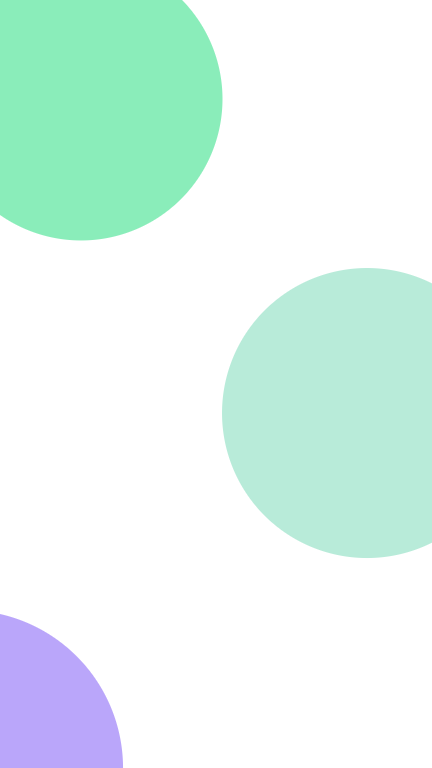
Give the GLSL for this background, as a Shadertoy shader.

```glsl
// Disc centre (xy) and radius (z), in units of canvas height
const vec3 GREEN_DISC  = vec3( 0.1055, 0.8711, 0.1842);
const vec3 TEAL_DISC   = vec3( 0.4779, 0.4622, 0.1888);
const vec3 VIOLET_DISC = vec3(-0.0454, 0.0000, 0.2056);

const vec3 PAPER  = vec3(1.00, 1.00, 1.00);
const vec3 GREEN  = vec3(0.54, 0.93, 0.73);
const vec3 TEAL   = vec3(0.72, 0.92, 0.85);
const vec3 VIOLET = vec3(0.73, 0.65, 0.98);

// Smooth coverage of a disc, with an edge one pixel wide
float discMask(vec2 p, vec3 disc) {
    float dist = length(p - disc.xy) - disc.z;
    return clamp(0.5 - dist * iResolution.y, 0.0, 1.0);
}

void mainImage(out vec4 fragColor, in vec2 fragCoord) {
    vec2 p = fragCoord / iResolution.y;

    // Flat discs over plain paper
    vec3 color = PAPER;
    color = mix(color, GREEN,  discMask(p, GREEN_DISC));
    color = mix(color, TEAL,   discMask(p, TEAL_DISC));
    color = mix(color, VIOLET, discMask(p, VIOLET_DISC));

    fragColor = vec4(color, 1.0);
}
```
